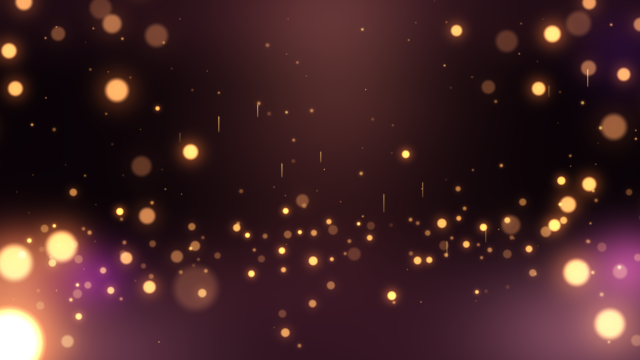
Give the GLSL for this background, as a Shadertoy shader.

```glsl
// Warm out-of-focus lights and sparks drifting over a dark plum haze.

const vec3 NIGHT = vec3(0.036, 0.008, 0.024);
const vec3 PEACH = vec3(0.88, 0.65, 0.39);
const vec3 GOLD  = vec3(0.98, 0.76, 0.36);
const vec3 HALO  = vec3(0.45, 0.22, 0.08);
const float MIDDLE = 0.89;   // horizontal centre, in canvas heights

vec3 hash3(vec2 p) {
    vec3 q = fract(p.xyx * vec3(0.1031, 0.1030, 0.0973));
    q += dot(q, q.yxz + 33.33);
    return fract((q.xxy + q.yzz) * q.zyx);
}

// Light over light without harsh overlaps
vec3 screen(vec3 base, vec3 light) {
    return 1.0 - (1.0 - min(base, 1.0)) * (1.0 - min(light, 1.0));
}

// Elliptical soft light
float glow(vec2 p, vec2 centre, vec2 radii) {
    vec2 d = (p - centre) / radii;
    return exp(-dot(d, d));
}

// Blurred disc with a halo; small discs are golden, dim ones redder
vec3 lamp(vec2 p, vec2 centre, float radius, float power, float pixel) {
    float d = length(p - centre);
    float edge = max(radius * 0.28, pixel);
    float disc = 1.0 - smoothstep(radius - edge, radius + edge, d);
    float halo = exp(-d * d / (radius * radius * 3.2));
    vec3 core = mix(GOLD, PEACH, smoothstep(0.008, 0.025, radius));
    core *= mix(vec3(1.0, 0.72, 0.70), vec3(1.0), min(power, 1.0));
    return power * (core * disc + HALO * halo * power);
}

// Cellular lights; band = (centre height, half height, empty middle half width)
vec3 scatter(vec2 p, float cell, vec2 radii, vec3 band, float density, float seed, float pixel) {
    vec3 sum = vec3(0.0);
    vec2 home = floor(p / cell);
    for (int j = -1; j <= 1; j++) {
        for (int i = -1; i <= 1; i++) {
            vec2 id = home + vec2(i, j);
            vec3 place = hash3(id + seed);
            vec3 look = hash3(id + seed + 57.3);
            vec2 centre = (id + 0.1 + 0.8 * place.xy) * cell;
            float height = (centre.y - band.x) / band.y;
            float side = smoothstep(band.z * 0.6, band.z, abs(centre.x - MIDDLE));
            float present = step(place.z, density * side * exp(-height * height));
            float radius = mix(radii.x, radii.y, look.x * look.x);
            sum = screen(sum, present * lamp(p, centre, radius, mix(0.22, 1.08, look.y), pixel));
        }
    }
    return sum;
}

// Fine upright sparks spread by irrational steps, fading downwards
float streaks(vec2 p, float pixel) {
    float sum = 0.0;
    for (int i = 0; i < 11; i++) {
        float n = float(i);
        vec2 centre = vec2(0.5 + 1.2 * fract(n * 0.618), 0.3 + 0.53 * fract(n * 0.414 + 0.6));
        float halfLength = 0.013 + 0.013 * fract(n * 0.73);
        vec2 d = p - centre;
        float width = max(0.0018, 0.5 * pixel);
        float line = exp(-d.x * d.x / (width * width));
        float ends = 1.0 - smoothstep(halfLength - pixel, halfLength + pixel, abs(d.y));
        float fade = 0.75 + 0.25 * d.y / halfLength;
        sum += line * ends * fade * (0.35 + 0.6 * fract(n * 0.37));
    }
    return sum;
}

// Dark room, central shaft, pale floor and coloured pools
vec3 backdrop(vec2 p) {
    float mist = 1.0 + 0.06 * sin(p.x * 7.0 + 2.0 * sin(p.y * 5.0)) + 0.04 * sin(p.y * 17.0 - p.x * 4.0);
    vec3 c = NIGHT;
    c += vec3(0.19, 0.090, 0.085) * glow(p, vec2(0.91, 0.72), vec2(0.37, 0.52)) * mist;
    c += vec3(0.14, 0.100, 0.075) * glow(p, vec2(0.93, 0.92), vec2(0.23, 0.28));
    c += vec3(0.08, 0.035, 0.05) * smoothstep(0.74, 1.0, p.y);
    c += vec3(0.12, 0.05, 0.08) * (1.0 - smoothstep(0.14, 0.46, p.y)) * mist;
    c += vec3(0.24, 0.15, 0.18) * glow(p, vec2(0.24, 0.02), vec2(0.34, 0.17));
    c += vec3(0.36, 0.24, 0.27) * glow(p, vec2(1.64, 0.07), vec2(0.31, 0.19));
    c += vec3(0.26, 0.05, 0.30) * glow(p, vec2(0.26, 0.235), vec2(0.10, 0.085));
    c += vec3(0.45, 0.17, 0.38) * glow(p, vec2(1.75, 0.27), vec2(0.12, 0.10));
    c += vec3(0.42, 0.16, 0.14) * glow(p, vec2(0.05, 0.23), vec2(0.14, 0.13));
    c += vec3(0.08, 0.02, 0.13) * glow(p, vec2(1.73, 0.85), vec2(0.12, 0.13));
    return c;
}

void mainImage(out vec4 fragColor, in vec2 fragCoord) {
    vec2 p = fragCoord / iResolution.y;
    float pixel = 1.2 / iResolution.y;
    vec3 color = backdrop(p);

    // Upper side lights, floor lights, specks and dust
    color = screen(color, scatter(p, 0.12, vec2(0.015, 0.036), vec3(0.82, 0.21, 0.46), 0.78, 11.0, pixel));
    color = screen(color, scatter(p, 0.085, vec2(0.010, 0.028), vec3(0.30, 0.18, 0.01), 0.64, 43.0, pixel));
    color = screen(color, scatter(p, 0.045, vec2(0.004, 0.010), vec3(0.33, 0.11, 0.01), 0.45, 71.0, pixel));
    color = screen(color, 0.65 * scatter(p, 0.07, vec2(0.001, 0.005), vec3(0.60, 0.45, 0.01), 0.42, 97.0, pixel));

    // Large foreground lights
    color = screen(color, lamp(p, vec2(0.171, 0.315), 0.041, 1.1, pixel));
    color = screen(color, lamp(p, vec2(0.040, 0.270), 0.048, 1.1, pixel));
    color = screen(color, lamp(p, vec2(1.694, 0.100), 0.040, 1.1, pixel));
    color = screen(color, lamp(p, vec2(1.602, 0.243), 0.035, 1.1, pixel));
    color = screen(color, lamp(p, vec2(0.544, 0.200), 0.060, 0.28, pixel));
    color = screen(color, 1.7 * lamp(p, vec2(0.025, 0.048), 0.085, 1.35, pixel));

    color = screen(color, GOLD * streaks(p, pixel));
    fragColor = vec4(color, 1.0);
}
```
